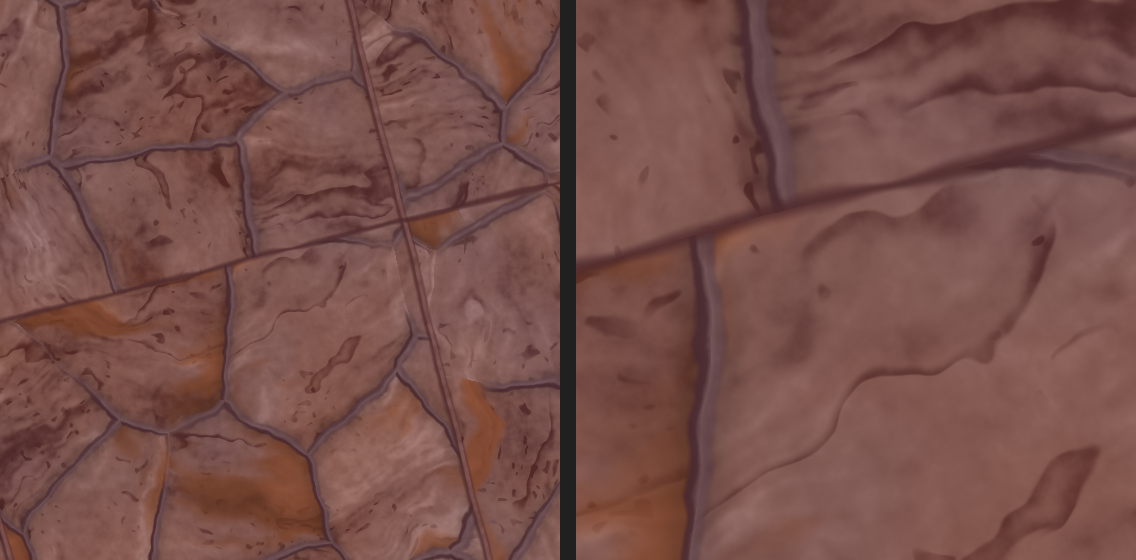
Left: the whole. Right: its middle third, enlarged.
Give the GLSL for this texture, as a three.js fragment shader.

```glsl
// Reddish flagstone wall: tilted square panels, each split into irregular stones.
// Voronoi borders make the mortar joints; every stone gets its own grain
// direction, with stretched noise for layers, ledges, ochre stains and pits.

varying vec2 vUv;

float hash(vec2 p) {
  vec3 h = fract(vec3(p.xyx) * vec3(0.1031, 0.1030, 0.0973));
  h += dot(h, h.yzx + 33.33);
  return fract((h.x + h.y) * h.z);
}

vec2 hash2(vec2 p) {
  return vec2(hash(p), hash(p + 71.7));
}

float noise(vec2 p) {
  vec2 i = floor(p), f = fract(p);
  f = f * f * (3.0 - 2.0 * f);
  return mix(mix(hash(i), hash(i + vec2(1.0, 0.0)), f.x),
             mix(hash(i + vec2(0.0, 1.0)), hash(i + 1.0), f.x), f.y);
}

float fbm(vec2 p) {
  float sum = 0.0, amp = 0.53;
  for (int i = 0; i < 4; i++) {
    sum += amp * noise(p);
    p = mat2(1.6, 1.2, -1.2, 1.6) * p + 17.3;
    amp *= 0.5;
  }
  return sum;
}

// Fbm that keeps its axes, so stretched grain stays stretched.
float grainFbm(vec2 p) {
  float sum = 0.0, amp = 0.53;
  for (int i = 0; i < 4; i++) {
    sum += amp * noise(p);
    p = p * 2.03 + 9.1;
    amp *= 0.5;
  }
  return sum;
}

mat2 rotation(float a) {
  return mat2(cos(a), -sin(a), sin(a), cos(a));
}

vec2 stoneCentre(vec2 cell) {
  return cell + 0.1 + 0.8 * hash2(cell);
}

// Border distance, direction across the border (yz) and stone id (w).
vec4 stones(vec2 p) {
  vec2 base = floor(p), nearestCell = base, toNearest = vec2(0.0);
  float best = 9.0;
  for (int j = -1; j <= 1; j++) for (int i = -1; i <= 1; i++) {
    vec2 cell = base + vec2(float(i), float(j));
    vec2 r = stoneCentre(cell) - p;
    if (dot(r, r) < best) { best = dot(r, r); toNearest = r; nearestCell = cell; }
  }
  vec4 result = vec4(9.0, 1.0, 0.0, hash(nearestCell + 5.5));
  for (int j = -2; j <= 2; j++) for (int i = -2; i <= 2; i++) {
    vec2 cell = nearestCell + vec2(float(i), float(j));
    vec2 r = stoneCentre(cell) - p, across = r - toNearest;
    if (dot(across, across) > 0.0001) {
      float d = dot(0.5 * (r + toNearest), normalize(across));
      if (d < result.x) result.xyz = vec3(d, normalize(across));
    }
  }
  return result;
}

void main() {
  // Tilted panels and their straight seams
  vec2 wobble = vec2(fbm(vUv * 9.0), fbm(vUv * 9.0 + 40.0)) - 0.5;
  vec2 q = rotation(0.245) * (vUv - vec2(0.72, 0.605));
  vec2 seamPos = q + 0.008 * wobble;
  vec2 panel = floor(seamPos / 0.83);
  vec2 seam = (fract(seamPos / 0.83 + 0.5) - 0.5) * 0.83;

  // Stones inside a panel
  float scale = 3.7;
  vec4 stone = stones((q + 0.045 * wobble) * scale + panel * 37.0 + 4.0);
  float border = stone.x / scale, id = stone.w;

  // Grain runs mostly along or across the panel
  float turn = 1.35 * step(0.5, fract(id * 7.3)) + 0.9 * (fract(id * 23.7) - 0.5);
  vec2 g = rotation(turn) * (q + 0.09 * wobble) + 11.0 * id;
  float strata = grainFbm(g * vec2(5.0, 19.0));
  float relief = strata - grainFbm(g * vec2(5.0, 19.0) + vec2(0.04, 0.16));
  float blotch = fbm(vUv * 7.0 + 30.0 * id);
  float fine = fbm(vUv * 75.0);
  float rough = smoothstep(0.3, 0.65, fbm(g * vec2(3.0, 5.0) + 60.0));

  float tone = 0.53 + 0.26 * (fract(id * 51.3) - 0.5) + 0.5 * (blotch - 0.5)
    + (0.4 + 0.7 * rough) * (strata - 0.5) + 1.1 * rough * relief + 0.34 * (fine - 0.5);

  // Broken ledges between layers, and small dark pits
  float layer = fract(5.0 * fbm(g * vec2(2.2, 5.5) + 23.0));
  float ledge = smoothstep(0.0, 0.04, layer) * (1.0 - smoothstep(0.04, 0.2, layer));
  tone -= 0.34 * ledge * smoothstep(0.42, 0.62, noise(g * 9.0 + 3.0));
  float pits = smoothstep(0.76, 0.92, noise(g * vec2(75.0, 110.0)));
  tone -= 0.3 * pits * smoothstep(0.35, 0.6, noise(vUv * 13.0));

  vec3 color = mix(vec3(0.32, 0.16, 0.15), vec3(0.505, 0.34, 0.31), smoothstep(-0.1, 0.55, tone));
  color = mix(color, vec3(0.65, 0.49, 0.465), smoothstep(0.45, 1.15, tone));
  color += (fbm(vUv * 5.0 + 80.0) - 0.5) * vec3(0.03, -0.03, -0.09);
  float ochre = smoothstep(0.58, 0.74, fbm(g * vec2(3.0, 9.0) + 50.0)) * step(0.4, fract(id * 13.1));
  color = mix(color, vec3(0.47, 0.25, 0.15) * (0.7 + 0.6 * strata), 0.75 * ochre);

  // Mortar joints: grey violet, shadowed along one side
  float side = smoothstep(-0.3, 0.6, dot(stone.yz, vec2(0.9, 0.35)));
  float width = 0.004 + 0.005 * noise(vUv * 8.0 + 7.0);
  float present = smoothstep(0.12, 0.35, noise(vUv * 6.0 + 20.0));
  float edge = border + 0.004 * (fine - 0.5);
  color *= 1.0 - 0.16 * present * (1.0 - smoothstep(0.0, 0.03, edge));
  float mortar = present * (1.0 - smoothstep(width - 0.002, width + 0.003, edge));
  color = mix(color, vec3(0.43, 0.315, 0.335) + 0.12 * (fine - 0.5), 0.85 * mortar);
  float shadow = 1.0 - smoothstep(0.001, 0.005, abs(edge - width * 0.8));
  color = mix(color, vec3(0.27, 0.145, 0.17), present * shadow * mix(0.2, 0.8, side));

  // Seams: a raised strip on the steep one, a chipped crack on the flat one
  float steep = abs(seam.x), flatGap = abs(seam.y + 0.008 * (blotch - 0.5));
  color = mix(color, vec3(0.31, 0.17, 0.17), 0.75 * (1.0 - smoothstep(0.004, 0.011, steep)));
  float strip = 1.0 - smoothstep(0.002, 0.005, abs(seam.x - 0.002));
  color = mix(color, vec3(0.5, 0.33, 0.32) + 0.15 * (fine - 0.5), 0.8 * strip);
  float crack = 1.0 - smoothstep(0.001, 0.004 + 0.008 * noise(vUv * 25.0), flatGap);
  color = mix(color, vec3(0.31, 0.165, 0.175), 0.8 * crack);

  gl_FragColor = vec4(color, 1.0);
}
```
